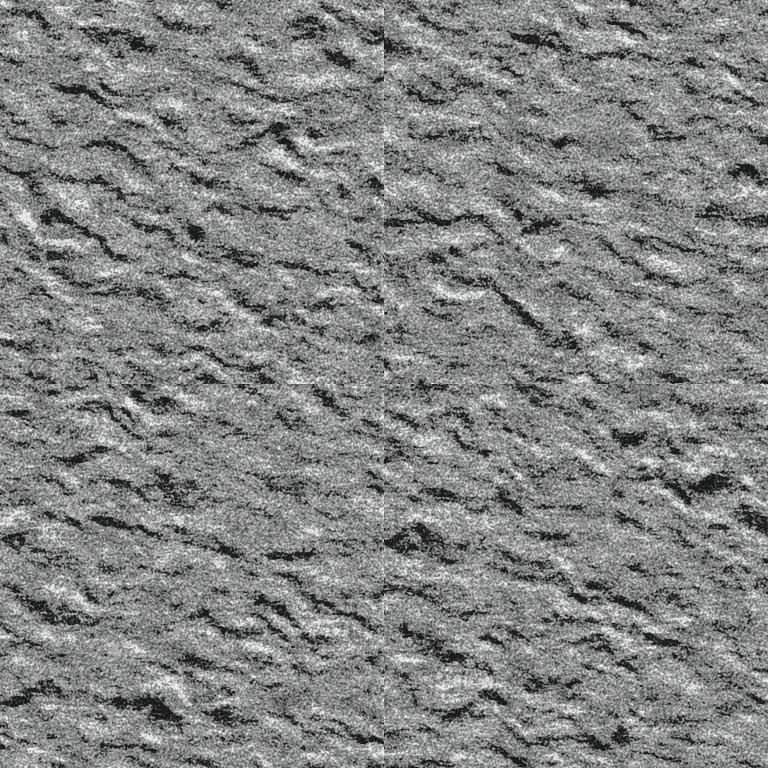
Give the GLSL for this texture, as a Shadertoy shader.

```glsl
// Rough grey stone in a two by two grid of panels, each cut from its own patch.
// Layered gradient noise forms slanted ledges lit from above; ragged shadows,
// flat streaks and fine grit roughen them, and pale hairlines mark the joints.

vec2 gradientAt(vec2 cell) {
    vec3 h = fract(cell.xyx * vec3(0.1031, 0.1030, 0.0973));
    h += dot(h, h.yzx + 33.33);
    float angle = 6.28318 * fract((h.x + h.y) * h.z);
    return vec2(cos(angle), sin(angle));
}

float gradientNoise(vec2 p) {
    vec2 i = floor(p), f = p - i;
    vec2 w = f * f * f * (f * (f * 6.0 - 15.0) + 10.0);
    vec2 e = vec2(1.0, 0.0);
    float low = mix(dot(gradientAt(i), f), dot(gradientAt(i + e), f - e), w.x);
    float high = mix(dot(gradientAt(i + e.yx), f - e.yx), dot(gradientAt(i + 1.0), f - 1.0), w.x);
    return mix(low, high, w.y);
}

// Stone height: wide, shallow ledges falling towards the right
float stoneHeight(vec2 p) {
    vec2 q = vec2(p.x, p.y + 0.25 * p.x) * vec2(14.0, 30.0);
    float height = 0.0, gain = 1.0;
    for (int octave = 0; octave < 4; octave++) {
        height += gain * gradientNoise(q);
        q = q * 2.03 + vec2(17.3, 9.1);
        gain *= 0.55;
    }
    return height;
}

void mainImage(out vec4 fragColor, in vec2 fragCoord) {
    vec2 uv = fragCoord / iResolution.xy;

    // Each panel samples a separate region of the stone
    vec2 panel = floor(uv * 2.0);
    vec2 p = uv + panel * vec2(2.37, 3.71) + 0.43;

    // Bend the ledges and chip their edges
    vec2 bent = p + 0.022 * vec2(gradientNoise(p * 13.0), gradientNoise(p * 15.0 + 40.0));
    bent.y += 0.005 * gradientNoise(p * vec2(70.0, 150.0));

    // Grit on turned axes, so that its lattice does not show
    vec2 turned = mat2(0.82, 0.57, -0.57, 0.82) * p;
    float grit = gradientNoise(turned * vec2(331.0, 347.0));
    float speck = gradientNoise(p * vec2(163.0, 251.0) + 11.0);
    float streak = gradientNoise(p * vec2(52.0, 180.0) + 3.0);

    // Relief, stronger in some patches, lit from above
    float patchiness = 1.0 + 0.7 * gradientNoise(p * vec2(6.0, 9.0) + 7.0);
    float slope = (stoneHeight(bent) - stoneHeight(bent + vec2(0.002, 0.010))) * patchiness;

    float tone = 0.54 + 0.22 * slope + 0.15 * streak + 0.37 * grit + 0.20 * speck;
    tone += 0.14 * gradientNoise(p * vec2(18.0, 32.0) + 5.0);

    // Grainy shadow under ledges and pale upper faces
    float raggedSlope = slope + 0.35 * streak + 0.25 * speck + 0.25 * grit;
    tone -= 0.27 * smoothstep(0.16, 0.60, -raggedSlope);
    tone += 0.12 * smoothstep(0.28, 0.75, raggedSlope);

    // Faint joints, clearer on the upright one
    vec2 joint = 1.0 - smoothstep(0.0005, 0.0025, abs(uv - vec2(0.4985, 0.5)));
    tone += 0.08 * joint.x + 0.02 * joint.y;

    // Nearly neutral grey drifting between green and mauve
    vec3 tint = vec3(-0.002, 0.002, 0.0) + vec3(0.014, -0.016, 0.016) * speck;
    fragColor = vec4(clamp(vec3(clamp(tone, 0.10, 0.93)) + tint, 0.0, 1.0), 1.0);
}
```
